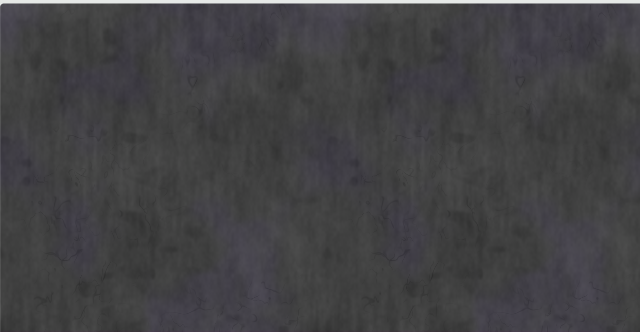
A WebGL 2 fragment shader for this texture:

```glsl
#version 300 es
precision highp float;
// Dark weathered concrete slab under a thin pale strip.
// Layered noise, periodic in x, gives blotches, violet stains, vertical
// streaks, soft grain and broken hairline cracks.

uniform vec2 u_resolution;
out vec4 fragColor;

// Lengths are fractions of the canvas height.
const float TILE = 0.987;
const float STRIP_HEIGHT = 0.0105;
const float CORNER_RADIUS = 0.012;
const vec3 STRIP_COLOR = vec3(0.90, 0.915, 0.905);
const vec3 STONE_COLOR = vec3(0.256, 0.257, 0.256);
const vec3 STAIN_TINT = vec3(0.004, -0.005, 0.026);
const float BLOTCH_GAIN = 0.085;
const float CLOUD_GAIN = 0.055;
const float STREAK_GAIN = 0.036;
const float GRAIN_GAIN = 0.030;
const float CRACK_DEPTH = 0.036;
const float PIT_DEPTH = 0.030;

float hash(ivec2 cell, int seed) {
    uint h = uint(cell.x) * 1597334677u ^ uint(cell.y) * 3812015801u;
    h ^= uint(seed) * 2654435769u;
    h = (h ^ (h >> 16)) * 2246822519u;
    h = (h ^ (h >> 13)) * 3266489917u;
    return float((h ^ (h >> 16)) >> 8) / 16777216.0;
}

// Value noise with count.x by count.y cells per tile, wrapped in x.
float noise(vec2 tilePos, ivec2 count, int seed) {
    vec2 q = tilePos * vec2(count);
    ivec2 c = ivec2(floor(q));
    vec2 f = fract(q);
    f = f * f * (3.0 - 2.0 * f);
    int x0 = ((c.x % count.x) + count.x) % count.x;
    int x1 = (x0 + 1) % count.x;
    float low = mix(hash(ivec2(x0, c.y), seed), hash(ivec2(x1, c.y), seed), f.x);
    float high = mix(hash(ivec2(x0, c.y + 1), seed), hash(ivec2(x1, c.y + 1), seed), f.x);
    return mix(low, high, f.y);
}

float fbm(vec2 tilePos, ivec2 count, int octaves, int seed) {
    float sum = 0.0;
    float weight = 0.5;
    float total = 0.0;
    for (int i = 0; i < octaves; i++) {
        sum += weight * noise(tilePos, count, seed + i);
        total += weight;
        weight *= 0.55;
        count *= 2;
    }
    return sum / total;
}

// Thin dark line where the noise crosses its middle value.
float crackLine(vec2 tilePos, ivec2 count, float width, int seed) {
    float level = abs(fbm(tilePos, count, 3, seed) - 0.5);
    return 1.0 - smoothstep(0.0, width, level);
}

vec3 concrete(vec2 t) {
    vec2 warp = vec2(noise(t, ivec2(14, 12), 71), noise(t, ivec2(14, 12), 72)) - 0.5;
    vec2 w = t + 0.035 * warp;

    // Broad tone, cloudy mottling and vertical weathering
    float tone = BLOTCH_GAIN * (fbm(w, ivec2(5, 4), 3, 11) - 0.5);
    tone += CLOUD_GAIN * (fbm(w, ivec2(19, 13), 3, 21) - 0.5);
    float streakArea = 0.5 + noise(t, ivec2(6, 5), 31);
    tone += STREAK_GAIN * streakArea * (fbm(t, ivec2(62, 9), 2, 32) - 0.5);
    tone += GRAIN_GAIN * (fbm(t, ivec2(90, 64), 2, 41) - 0.5);

    // Hairline cracks, broken up and gathered in patches
    float crackArea = smoothstep(0.44, 0.66, fbm(t, ivec2(5, 4), 2, 51));
    float broken = smoothstep(0.35, 0.65, noise(t, ivec2(34, 30), 52));
    float cracks = crackLine(w, ivec2(13, 11), 0.022, 53);
    cracks = max(cracks, 0.7 * crackLine(w, ivec2(24, 15), 0.035, 57));
    tone -= CRACK_DEPTH * cracks * crackArea * broken;

    // Scattered dark smudges
    float pits = smoothstep(0.66, 0.86, fbm(w, ivec2(15, 17), 2, 61));
    tone -= PIT_DEPTH * pits;

    float stain = smoothstep(0.51, 0.72, fbm(w, ivec2(4, 4), 3, 83));
    stain *= 0.7 + 0.6 * noise(t, ivec2(30, 18), 87);
    return STONE_COLOR + tone + STAIN_TINT * stain;
}

void main() {
    vec2 p = gl_FragCoord.xy / u_resolution.y;
    float pixel = 1.0 / u_resolution.y;
    vec3 color = concrete(p / TILE);

    // Faint wear along the left and bottom edges
    color += 0.05 * (1.0 - smoothstep(0.0, 0.005, p.x));
    color += vec3(0.01, -0.02, 0.005) * (1.0 - smoothstep(0.0, 0.006, p.y));

    // Pale strip above the slab, whose upper left corner is rounded
    float top = 1.0 - STRIP_HEIGHT;
    vec2 corner = vec2(CORNER_RADIUS - p.x, p.y - top + CORNER_RADIUS);
    float slab = length(max(corner, 0.0)) - CORNER_RADIUS;
    color = mix(color, STRIP_COLOR, smoothstep(-0.7 * pixel, 0.7 * pixel, slab));

    fragColor = vec4(color, 1.0);
}
```
